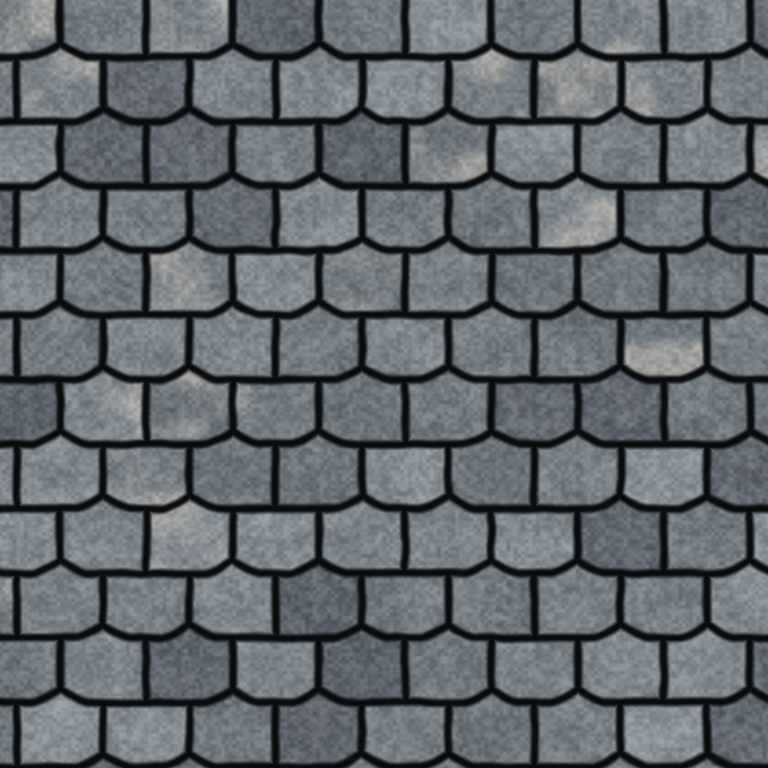
This texture is drawn by a three.js fragment shader. Its source:

```glsl
varying vec2 vUv;

const vec2 SLATE_SIZE = vec2(0.1123, 0.08405);
const vec2 ORIGIN = vec2(0.0221, 0.0013);
const float ROW_SHIFT = 1.5;      // in slates, on alternate rows
const float PLAIN_EVERY = 3.0;    // every third joint keeps square corners
const float PEAK_HEIGHT = 0.0175;
const float PEAK_REACH = 0.037;
const float GAP_CORE = 0.0016;
const float GAP_EDGE = 0.0088;
const float WOBBLE = 0.0028;
const float GRAIN_SCALE = 210.0;
const float GRAIN_AMOUNT = 0.20;
const float TONE_AMOUNT = 0.10;

const vec3 GAP_COLOR = vec3(0.035, 0.045, 0.055);
const vec3 SLATE_COLOR = vec3(0.475, 0.503, 0.525);
const vec3 DARK_COLOR = vec3(0.35, 0.37, 0.405);
const vec3 WARM_COLOR = vec3(0.66, 0.645, 0.63);

float hash(vec2 p) {
  return fract(sin(dot(p, vec2(127.1, 311.7))) * 43758.5453);
}

float noise(vec2 p) {
  vec2 i = floor(p);
  vec2 f = fract(p);
  f = f * f * (3.0 - 2.0 * f);
  return mix(mix(hash(i), hash(i + vec2(1.0, 0.0)), f.x),
             mix(hash(i + vec2(0.0, 1.0)), hash(i + vec2(1.0, 1.0)), f.x), f.y);
}

// Position along a row, counted in joints
float jointCoord(float x, float row) {
  return (x - ORIGIN.x) / SLATE_SIZE.x - ROW_SHIFT * mod(row, 2.0);
}

// Signed distance to the lower edge of a row, raised to a peak at clipped corners
float lowerEdge(vec2 p, float row) {
  float j = jointCoord(p.x, row);
  float nearest = floor(j + 0.5);
  float dx = abs(j - nearest) * SLATE_SIZE.x;
  float clipped = step(1.0, mod(nearest + 0.5, PLAIN_EVERY));
  float t = clipped * max(0.0, 1.0 - dx / PEAK_REACH);
  float height = PEAK_HEIGHT * t * sqrt(t);
  float slope = 1.5 * sqrt(t) * PEAK_HEIGHT / PEAK_REACH;
  float base = ORIGIN.y + row * SLATE_SIZE.y;
  return (p.y - base - height) / sqrt(1.0 + slope * slope);
}

void main() {
  // Slightly uneven cut edges
  vec2 p = vUv;
  p += WOBBLE * (vec2(noise(vUv * 42.0), noise(vUv * 42.0 + 71.3)) - 0.5);

  // Row that owns this point, and distance to the nearest gap
  float row = floor((p.y - ORIGIN.y) / SLATE_SIZE.y);
  float edge = lowerEdge(p, row);
  float gap = min(abs(edge), abs(lowerEdge(p, row + 1.0)));
  if (edge < 0.0) row -= 1.0;
  float j = jointCoord(p.x, row);
  gap = min(gap, abs(j - floor(j + 0.5)) * SLATE_SIZE.x);

  // Tone of each slate, with occasional dark and warm ones
  vec2 id = vec2(floor(j), row);
  float kind = hash(id + 17.3);
  float blotch = noise(vUv * 24.0 + id * 5.7);
  vec3 color = SLATE_COLOR + TONE_AMOUNT * (hash(id + 3.1) - 0.5);
  color = mix(color, DARK_COLOR, step(kind, 0.12) * (0.45 + 0.5 * blotch));
  color = mix(color, WARM_COLOR, step(0.82, kind) * 0.75 * smoothstep(0.35, 0.9, blotch));
  color += 0.07 * (blotch - 0.5);

  // Fine mineral grain
  float grain = 0.6 * noise(vUv * GRAIN_SCALE) + 0.4 * noise(vUv * GRAIN_SCALE * 0.53 + 9.2);
  color += GRAIN_AMOUNT * (grain - 0.5);

  // Soft dark gaps
  color = mix(GAP_COLOR, color, smoothstep(GAP_CORE, GAP_EDGE, gap));
  gl_FragColor = vec4(color, 1.0);
}
```
